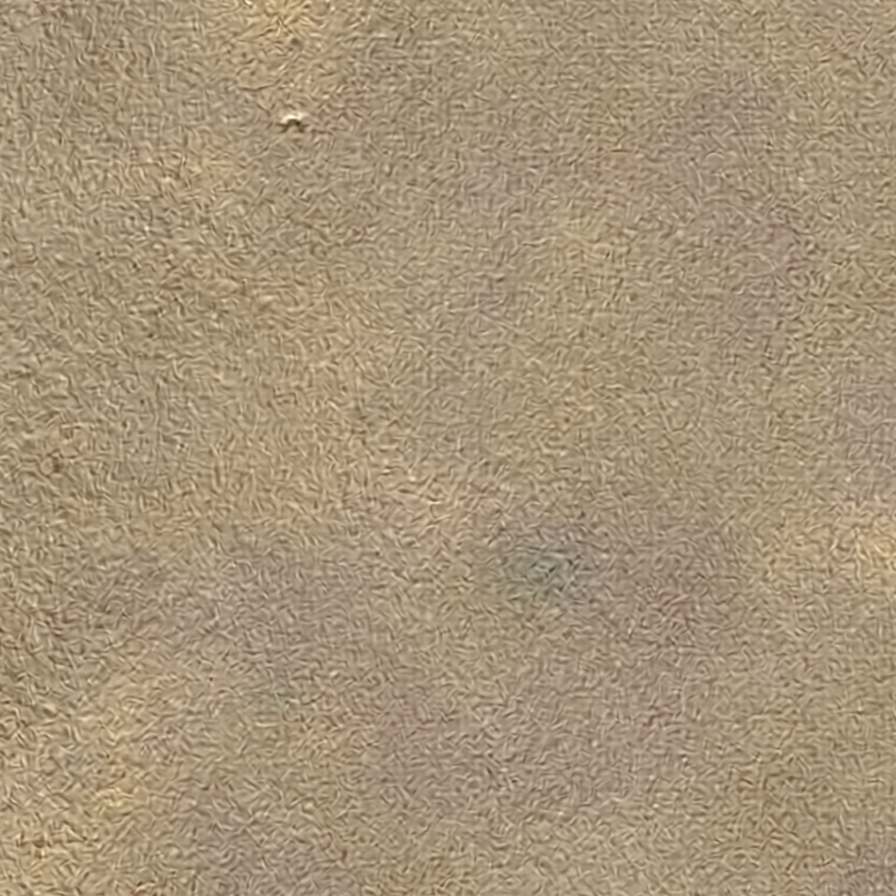
Reproduce this texture procedurally as a Shadertoy shader.

```glsl
const float TAU = 6.2831853;
const vec3 BASE = vec3(0.655, 0.583, 0.474);
const vec3 CONTRAST = vec3(0.066, 0.067, 0.068);
const vec3 OCHRE = vec3(0.085, 0.068, 0.015);
const vec3 VIOLET = vec3(-0.022, -0.026, 0.010);
const vec3 GREEN = vec3(-0.075, -0.025, -0.025);
const vec3 RUST = vec3(-0.010, -0.035, -0.035);

vec3 hash3(vec2 p) {
    vec3 q = fract(vec3(p.xyx) * vec3(0.1031, 0.1030, 0.0973));
    q += dot(q, q.yxz + 33.33);
    return fract((q.xxy + q.yzz) * q.zyx);
}

float valueNoise(vec2 p) {
    vec2 i = floor(p), f = fract(p);
    f = f * f * (3.0 - 2.0 * f);
    float low = mix(hash3(i).x, hash3(i + vec2(1, 0)).x, f.x);
    float high = mix(hash3(i + vec2(0, 1)).x, hash3(i + vec2(1, 1)).x, f.x);
    return mix(low, high, f.y);
}

float fbm(vec2 p) {
    float sum = 0.0, gain = 0.533;
    for (int i = 0; i < 4; i++) {
        sum += gain * valueNoise(p);
        p = mat2(1.6, 1.2, -1.2, 1.6) * p + 7.3;
        gain *= 0.5;
    }
    return sum;
}

// Soft elliptical spot, 1 at its centre
float spot(vec2 p, vec2 centre, vec2 radius) {
    vec2 d = (p - centre) / radius;
    return exp(-dot(d, d));
}

// Local direction of the fibres
float fibreAngle(vec2 uv) {
    float swirl = 1.8 * (valueNoise(uv * 6.0 + 11.0) - 0.5);
    return swirl - 0.4 * (1.0 - smoothstep(0.1, 0.7, uv.x));
}

// Short strokes: randomly placed, oriented ripples in a grid of cells
float strokes(vec2 uv, float cells, float spread, float seed) {
    vec2 p = uv * cells, home = floor(p);
    float sum = 0.0;
    for (int k = 0; k < 18; k++) {
        int n = k / 2;
        vec2 cell = home + vec2(n % 3 - 1, n / 3 - 1);
        vec3 r = hash3(cell + seed + 57.0 * float(k % 2));
        vec3 s = hash3(cell + seed + 131.0 + 57.0 * float(k % 2));
        vec2 d = p - cell - r.xy;
        float a = fibreAngle(cell / cells) + spread * (r.z - 0.5);
        vec2 across = vec2(-sin(a), cos(a));
        float along = dot(d, vec2(cos(a), sin(a)));
        float side = dot(d, across);
        float envelope = exp(-4.0 * along * along - 5.5 * side * side);
        sum += envelope * cos(TAU * (side * mix(0.9, 1.9, s.x) + s.y));
    }
    return sum * 1.6;
}

// Faint cloth threads, slightly bent
float weave(vec2 uv) {
    vec2 bend = 0.006 * vec2(valueNoise(uv * 14.0), valueNoise(uv * 14.0 + 40.0));
    vec2 thread = sin(TAU * 105.0 * (uv + bend));
    return 0.4 * thread.x + 0.7 * thread.y;
}

void mainImage(out vec4 fragColor, in vec2 fragCoord) {
    vec2 uv = fragCoord / iResolution.xy;

    // Worn areas lie to the left and below, plain cloth to the upper right
    float worn = 0.75 - 0.75 * uv.x - 0.25 * uv.y + 1.1 * (fbm(uv * 4.5 + 3.0) - 0.3);
    worn = smoothstep(0.2, 0.95, worn);

    // Fine relief, broken up by grain
    vec2 jitter = 0.003 * vec2(valueNoise(uv * 120.0), valueNoise(uv * 120.0 + 60.0));
    vec2 rough = uv + jitter;
    float relief = strokes(rough, 78.0, 2.4, 5.0) * mix(0.66, 0.78, worn);
    relief += strokes(rough, 40.0, 1.2, 211.0) * mix(0.06, 0.38, worn);
    relief += weave(uv) * mix(0.42, 0.14, worn);
    relief += 1.5 * (valueNoise(uv * vec2(190.0, 230.0)) - 0.5);
    relief *= mix(0.8, 1.3, fbm(uv * 11.0 + 140.0));

    // Broad shading and scattered dark creases
    float tone = relief * 1.08 + 1.1 * (fbm(uv * 9.0 + 20.0) - 0.5);
    float crease = smoothstep(0.7, 1.6, strokes(rough, 32.0, 0.9, 400.0));
    tone -= 1.3 * crease * worn * smoothstep(0.45, 0.65, fbm(uv * 7.0 + 50.0));
    vec3 color = BASE + CONTRAST * tone;

    // Mottled stains
    float warm = smoothstep(0.45, 0.78, fbm(uv * vec2(6.0, 9.0) + 31.0));
    float cool = smoothstep(0.42, 0.72, fbm(uv * 6.0 + 73.0));
    color += OCHRE * warm * mix(0.25, 0.6, worn) + VIOLET * cool;
    float ragged = 0.5 + fbm(uv * 22.0 + 17.0);
    float glow = spot(uv, vec2(0.32, 0.99), vec2(0.07, 0.10));
    glow += 0.5 * spot(uv, vec2(0.20, 0.81), vec2(0.10, 0.04));
    glow += 0.6 * spot(uv, vec2(0.96, 0.39), vec2(0.10, 0.05));
    glow += 0.6 * spot(uv, vec2(0.03, 0.07), vec2(0.12, 0.14));
    color += OCHRE * glow * ragged * (1.0 + 0.35 * tone);
    color += GREEN * spot(uv, vec2(0.61, 0.36), vec2(0.05, 0.04));
    color += GREEN * 0.6 * spot(uv, vec2(0.31, 0.22), vec2(0.03));
    float rusty = smoothstep(0.62, 0.78, valueNoise(uv * 16.0 + 90.0));
    color += RUST * rusty * smoothstep(0.3, 1.4, -tone);

    // Small pale chip with a dark lower rim
    vec2 chip = uv + 0.012 * (vec2(valueNoise(uv * 110.0), valueNoise(uv * 110.0 + 9.0)) - 0.5);
    color -= 0.35 * spot(chip, vec2(0.328, 0.862), vec2(0.014, 0.005));
    color += 0.50 * spot(chip, vec2(0.326, 0.870), vec2(0.010, 0.005));

    fragColor = vec4(clamp(color, 0.0, 1.0), 1.0);
}
```
